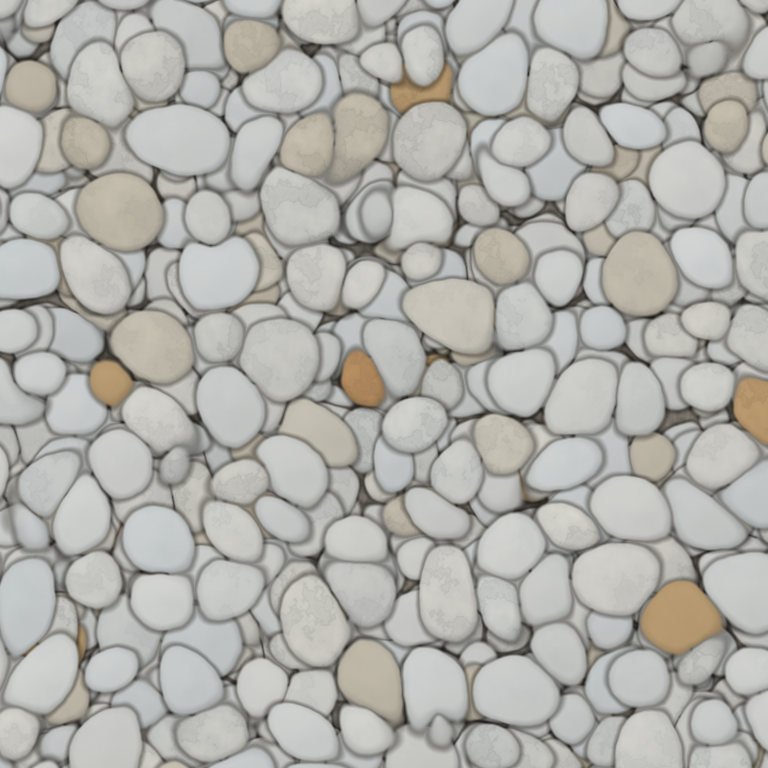
Reproduce this texture procedurally as a WebGL 2 fragment shader.

```glsl
#version 300 es
precision highp float;
// A bed of pale, rounded pebbles with a few warm ones, over dark soil.
// Four layers of cellular noise built from egg shaped cells are stacked;
// a smooth minimum rounds every outline and each layer shades those below.

#define TOP_CELLS 11.5        // cells across the canvas in the top layer
#define LAYER_STEP 1.3        // extra cells for each deeper layer
#define JITTER 0.76           // scatter of the pebble centres
#define MIN_RADIUS 0.38       // pebble radii in cell units
#define MAX_RADIUS 0.70
#define MISSING 0.10          // share of empty cells
#define ROUNDING 17.0         // higher gives sharper corners
#define SOFTNESS 0.0024       // edge blur in canvas units
#define RIM 0.12              // width of the shaded rim in cell units
#define SHADOW_REACH 0.10     // contact shadow width in cell units
#define WARM_SHARE 0.09       // share of cream pebbles
#define OCHRE_SHARE 0.006     // share of ochre pebbles

uniform vec2 u_resolution;
out vec4 fragColor;

struct Pebble {
    float edge;    // distance inside the outline, negative outside
    vec2 toward;   // offset from the centre
    vec4 seed;     // random values of this pebble
};

vec4 hash4(vec2 p) {
    vec4 q = fract(p.xyxy * vec4(0.1031, 0.1030, 0.0973, 0.1099));
    q += dot(q, q.wzxy + 33.33);
    return fract((q.xxyz + q.yzzw) * q.zywx);
}

// Layered sines, roughly -1 to 1
float mottle(vec2 p) {
    float sum = 0.0, amp = 0.45;
    for (int i = 0; i < 5; i++) {
        p = mat2(0.8, 0.6, -0.6, 0.8) * p * 1.9 + 1.7;
        sum += amp * sin(p.x + 1.5 * sin(p.y));
        amp *= 0.62;
    }
    return sum;
}

// Approximate signed distance to an egg with random size and direction
float eggDistance(vec2 p, vec4 shape) {
    float angle = 6.2832 * shape.x;
    float c = cos(angle), s = sin(angle);
    float radius = mix(MIN_RADIUS, MAX_RADIUS, shape.y);
    float stretch = sqrt(mix(1.0, 1.75, shape.z));
    vec2 q = mat2(c, -s, s, c) * p / (radius * vec2(1.0 / stretch, stretch));
    q.x *= 1.0 + 0.26 * shape.w * clamp(q.y, -1.0, 1.0);
    return (length(q) - 1.0) * radius;
}

// Nearest egg, trimmed by its neighbours with rounded corners
Pebble pebbleLayer(vec2 p, float layer) {
    vec2 home = floor(p);
    float nearest = 9.0, total = 0.0;
    Pebble stone = Pebble(-9.0, vec2(0.0), vec4(0.0));
    for (int y = -2; y <= 2; y++)
    for (int x = -2; x <= 2; x++) {
        vec2 cell = home + vec2(x, y);
        vec4 seed = hash4(cell + 57.0 + 41.0 * layer);
        if (seed.z < MISSING) continue;
        vec2 offset = p - cell - 0.5 - JITTER * (seed.xy - 0.5);
        float d = eggDistance(offset, hash4(cell + 213.0 + 29.0 * layer));
        total += exp(-0.5 * ROUNDING * d);
        if (d < nearest) {
            nearest = d;
            stone.toward = offset;
            stone.seed = seed;
        }
    }
    float own = exp(-0.5 * ROUNDING * nearest);
    float others = max(total - own, 0.0) / own;
    stone.edge = -log(others + exp(ROUNDING * nearest)) / ROUNDING;
    return stone;
}

vec3 stoneColour(Pebble stone, vec2 uv) {
    vec4 tone = hash4(stone.seed.xy * 91.0 + 5.0);
    float grain = mottle(uv * 30.0 + stone.seed.xy * 40.0);
    float rough = smoothstep(0.4, 0.95, tone.y);

    // Mineral colour
    vec3 colour = mix(vec3(0.795, 0.795, 0.78), vec3(0.775, 0.795, 0.80), tone.z);
    colour = mix(colour, vec3(0.745, 0.715, 0.65), 0.25 * rough + 0.12 * max(grain, 0.0));
    if (tone.x < WARM_SHARE) colour = mix(vec3(0.74, 0.71, 0.645), colour, 0.4 * tone.w);
    if (tone.x < OCHRE_SHARE) colour = mix(vec3(0.72, 0.61, 0.45), vec3(0.69, 0.48, 0.30), tone.w * tone.w);
    colour *= 0.975 + 0.05 * tone.w;

    // Stains and faint hollows
    colour *= 1.0 + grain * mix(0.014, 0.055, rough);
    float hollow = 1.0 - smoothstep(0.0, 0.2, abs(grain + 0.3));
    colour *= 1.0 - 0.05 * rough * hollow;

    // Soft overcast light from the upper left
    float rim = 1.0 - smoothstep(0.0, RIM, stone.edge);
    float facing = dot(stone.toward / (length(stone.toward) + 0.12), vec2(-0.5, 0.86));
    return colour * (1.0 - rim * (0.10 - 0.09 * facing) + 0.025 * facing);
}

void main() {
    vec2 uv = gl_FragCoord.xy / u_resolution.y;
    vec2 bent = uv + 0.004 * vec2(mottle(uv * 9.0), mottle(uv.yx * 9.0 + 4.0));

    // Soil between the stones
    float dirt = mottle(uv * 45.0);
    vec3 colour = vec3(0.42, 0.40, 0.37) * (1.0 + 0.25 * dirt);

    // Stack the layers from the bottom up
    for (int i = 3; i >= 0; i--) {
        float depth = float(i);
        float cells = TOP_CELLS + LAYER_STEP * depth;
        Pebble stone = pebbleLayer(bent * cells + 7.3 * depth, depth);
        float gap = stone.edge - 0.012;
        float open = smoothstep(0.0, SHADOW_REACH, -gap);
        colour *= mix(vec3(0.62, 0.61, 0.595), vec3(1.0), open);
        float cover = smoothstep(-SOFTNESS, SOFTNESS, gap / cells);
        colour = mix(colour, stoneColour(stone, uv) * (1.0 - 0.02 * depth), cover);
    }
    fragColor = vec4(colour, 1.0);
}
```
